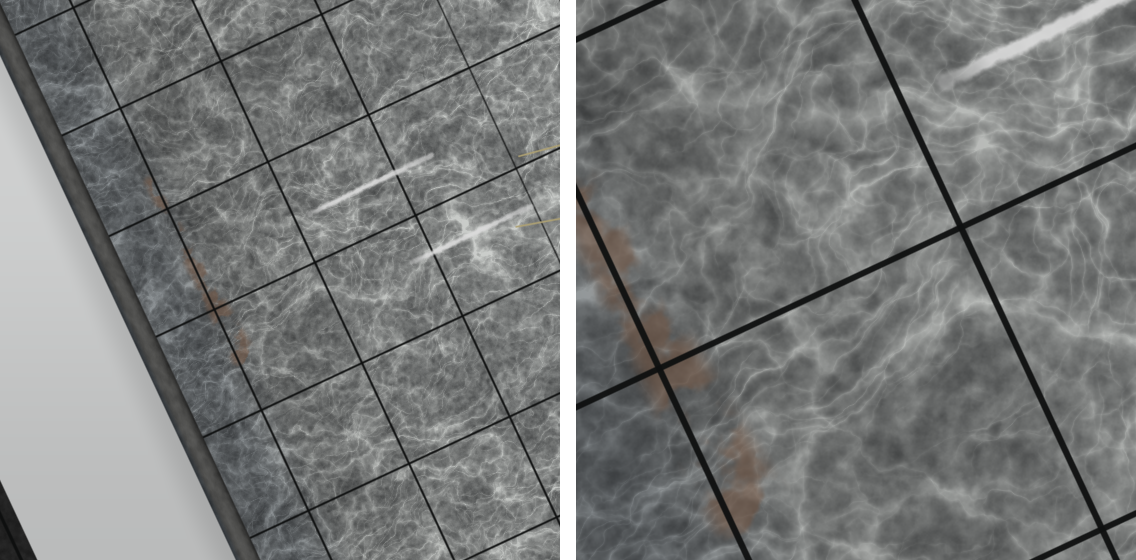
Left: the whole. Right: its middle third, enlarged.
Give the GLSL for this texture, as a Shadertoy shader.

```glsl
// Tilted floor of square grey marble tiles beside a rounded dark trim and a pale wall.
// Tile space is a rotated, scaled canvas; veins are warped, stretched cellular
// borders at several sizes, with lamp reflections, rust and gold slivers on top.

const float TILE = 0.1983;                 // tile side in canvas units
const vec2 CORNER = vec2(0.5625, 0.5313);  // one grout crossing
const vec2 AXIS = vec2(0.906, 0.4235);     // direction of the tile rows
const float FLOOR_EDGE = -1.58;            // borders across the rows, in tiles
const float TRIM_EDGE = -1.78;
const float WALL_EDGE = -3.40;

const vec3 STONE_DARK = vec3(0.305, 0.312, 0.312);
const vec3 STONE_VEIN = vec3(0.70, 0.71, 0.70);
const vec3 GROUT = vec3(0.055, 0.06, 0.06);
const vec3 WALL = vec3(0.785, 0.79, 0.79);
const vec3 RUST = vec3(0.43, 0.32, 0.25);
const vec3 GOLD = vec3(0.68, 0.63, 0.45);

float hash(vec2 p) {
    p = fract(p * vec2(0.1931, 0.3719));
    p += dot(p, p.yx + 31.7);
    return fract((p.x + p.y) * p.x * 17.3);
}

vec2 hash2(vec2 p) { return vec2(hash(p), hash(p + 57.3)); }

float noise(vec2 p) {
    vec2 i = floor(p), f = fract(p);
    f = f * f * (3.0 - 2.0 * f);
    return mix(mix(hash(i), hash(i + vec2(1, 0)), f.x),
               mix(hash(i + vec2(0, 1)), hash(i + vec2(1, 1)), f.x), f.y);
}

float fbm(vec2 p) {
    float sum = 0.0, amp = 0.53;
    for (int i = 0; i < 4; i++) {
        sum += amp * noise(p);
        p = mat2(1.6, 1.2, -1.2, 1.6) * p + 7.1;
        amp *= 0.5;
    }
    return sum;
}

vec2 rotate(vec2 p, float a) { return mat2(cos(a), -sin(a), sin(a), cos(a)) * p; }

// Gap between the two nearest cell points: zero on cell borders
float cellBorder(vec2 p) {
    vec2 cell = floor(p);
    float near = 9.0, next = 9.0;
    for (int y = -1; y <= 1; y++)
    for (int x = -1; x <= 1; x++) {
        vec2 c = cell + vec2(x, y);
        float d = length(c + hash2(c) - p);
        next = min(next, max(near, d));
        near = min(near, d);
    }
    return next - near;
}

// Soft veins running along the given angle, fading in and out
float veins(vec2 p, float angle, float scale, float sharpness) {
    vec2 s = rotate(p, angle) * scale * vec2(0.65, 1.5);
    float fade = smoothstep(0.25, 0.68, fbm(s * 0.8 + 13.0 * scale));
    return exp(-sharpness * cellBorder(s + 5.0 * scale)) * fade;
}

vec3 marble(vec2 q) {
    vec2 bend = vec2(fbm(q * 1.7), fbm(q * 1.7 + 19.0)) - 0.5;
    vec2 fray = vec2(fbm(q * 9.0 + 3.0), fbm(q * 9.0 + 41.0)) - 0.5;
    vec2 w = q + 0.55 * bend + 0.11 * fray;
    float v = 0.52 * veins(w, 0.22, 1.0, 13.0) + 0.42 * veins(w, -0.35, 1.5, 13.0);
    v += 0.36 * veins(w, 0.35, 2.7, 11.0) + 0.30 * veins(w, -1.2, 2.4, 12.0);
    v += 0.30 * veins(w, -0.15, 5.2, 8.0) + 0.25 * veins(w, 0.7, 8.0, 7.0);
    float cloud = fbm(q * 2.4 + 30.0) - 0.5;
    float grain = fbm(q * 24.0) - 0.5;
    v += 0.14 + 0.30 * cloud + 0.55 * grain;
    v += 0.07 * (hash(floor(q) + 20.0) - 0.5);
    return mix(STONE_DARK, STONE_VEIN, clamp(v, -0.35, 1.0));
}

float band(float d, float halfWidth, float soft) {
    return 1.0 - smoothstep(halfWidth - soft, halfWidth + soft, d);
}

// x: distance to the segment, y: position along it from 0 to 1
vec2 segment(vec2 p, vec2 a, vec2 b) {
    vec2 d = b - a;
    float t = clamp(dot(p - a, d) / dot(d, d), 0.0, 1.0);
    return vec2(length(p - a - t * d), t);
}

float reflection(vec2 p, vec2 a, vec2 b, float soft) {
    vec2 s = segment(p, a, b);
    float rough = 0.004 * (fbm(p * 130.0) - 0.5);
    float ends = smoothstep(0.0, 0.15, s.y) * (1.0 - 0.6 * smoothstep(0.6, 1.0, s.y));
    return band(s.x + rough, 0.0042, soft + 0.0015) * (0.35 + 0.55 * ends);
}

vec3 floorColor(vec2 p, vec2 q, float px) {
    vec3 col = marble(q);
    // Light grows to the right; the cut column by the trim stays cooler
    col *= 0.93 + 0.22 * smoothstep(0.2, 1.0, p.x) - 0.07 * smoothstep(0.4, 0.0, p.y);
    col *= mix(vec3(0.83, 0.85, 0.88), vec3(1.0), smoothstep(-1.3, -0.7, q.x));
    // Rust patches widening down the first joint
    vec2 stain = segment(p, vec2(0.267, 0.675), vec2(0.435, 0.365));
    float patches = smoothstep(0.42, 0.62, fbm(p * 42.0));
    col = mix(col, RUST, 0.6 * patches * band(stain.x, mix(0.008, 0.022, stain.y), 0.008));
    // Grout, thinner and paler in the far column
    vec2 d = abs(fract(q + 0.5) - 0.5);
    float far = step(1.5, q.x), soft = px / TILE;
    col = mix(col, GROUT, band(d.x, mix(0.0095, 0.007, far), soft) * mix(0.95, 0.75, far));
    col = mix(col, GROUT, band(d.y, 0.009, soft) * 0.95);
    // Lamp reflections and gold slivers
    float lamp = reflection(p, vec2(0.553, 0.618), vec2(0.771, 0.723), px)
               + reflection(p, vec2(0.736, 0.531), vec2(0.948, 0.632), px);
    col = mix(col, vec3(0.86), min(lamp, 1.0));
    float sliver = min(segment(p, vec2(0.927, 0.721), vec2(1.02, 0.746)).x,
                       segment(p, vec2(0.922, 0.595), vec2(1.02, 0.613)).x);
    return mix(col, GOLD, band(sliver, 0.0015, px));
}

vec3 trimColor(vec2 q) {
    float t = clamp((q.x - TRIM_EDGE) / (FLOOR_EDGE - TRIM_EDGE), 0.0, 1.0);
    float round = 0.19 + 0.13 * sin(3.1416 * t) - 0.04 * smoothstep(0.8, 1.0, t);
    vec3 tint = mix(vec3(0.93, 1.02, 1.1), vec3(1.0, 1.0, 0.98), smoothstep(0.0, 0.3, t));
    return tint * (round + 0.09 * (fbm(q * vec2(26.0, 14.0)) - 0.5));
}

vec3 wallColor(vec2 p, vec2 q) {
    float shade = 0.93 + 0.10 * smoothstep(0.0, 0.75, p.y);
    return WALL * shade * (1.0 - 0.10 * smoothstep(-2.1, TRIM_EDGE, q.x));
}

void mainImage(out vec4 fragColor, in vec2 fragCoord) {
    vec2 p = fragCoord / iResolution.xy;
    float px = 1.0 / iResolution.y, soft = px / TILE;
    vec2 r = p - CORNER;
    vec2 q = vec2(dot(r, AXIS), dot(r, vec2(-AXIS.y, AXIS.x))) / TILE;

    vec3 col = vec3(0.13) + 0.08 * (fbm(q * 18.0) - 0.5);
    col = mix(col, GROUT, band(abs(q.x + 3.53), 0.015, soft));
    col = mix(col, wallColor(p, q), smoothstep(-soft, soft, q.x - WALL_EDGE));
    col = mix(col, trimColor(q), smoothstep(-soft, soft, q.x - TRIM_EDGE));
    col = mix(col, floorColor(p, q, px), smoothstep(-soft, soft, q.x - FLOOR_EDGE));
    fragColor = vec4(col, 1.0);
}
```
